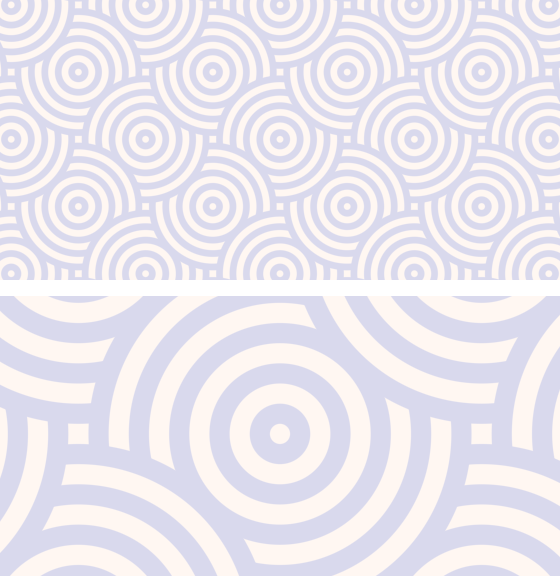
Top: the whole. Bottom: its middle third, enlarged.
Write a Shadertoy shader that draws this pattern.

```glsl
// Interlaced discs of concentric rings, woven over and under their diagonal neighbours.

const vec3 LAVENDER = vec3(0.85, 0.85, 0.93);
const vec3 CREAM = vec3(1.00, 0.97, 0.95);
const float LINE_WIDTH = 0.024;   // one ring, as a share of canvas height
const float CELL = 10.0;          // half the repeat, in line widths
const float DISC_RADIUS = 9.5;    // outer edge of the lavender rim, in line widths
const float RIM_CENTRE = 9.0;     // middle of the rim, in line widths
const vec2 CENTRE_SHIFT = vec2(0.0, 0.0025);
const float EDGE_PIXELS = 0.8;    // half width of the smoothed edge

// Cream coverage of rings that alternate every line width; cream at radius 0.
float creamRings(float radius, float soft) {
    float ringDistance = abs(mod(radius + 1.0, 2.0) - 1.0) - 0.5;
    return 1.0 - smoothstep(-soft, soft, ringDistance);
}

void mainImage(out vec4 fragColor, in vec2 fragCoord) {
    vec2 canvas = (fragCoord - 0.5 * iResolution.xy) / iResolution.y;
    vec2 p = (canvas - CENTRE_SHIFT) / LINE_WIDTH;
    float soft = EDGE_PIXELS / (iResolution.y * LINE_WIDTH);

    // Each cell has one disc centre on each of two opposite corners:
    // even lattice points and odd lattice points.
    vec2 cell = floor(p / CELL);
    vec2 parity = mod(cell, 2.0);
    vec2 local = p - cell * CELL;
    float evenRadius = length(local - parity * CELL);
    float oddRadius = length(local - (1.0 - parity) * CELL);

    // Neighbouring cells swap which disc lies on top.
    bool evenOnTop = parity.x != parity.y;
    float topRadius = evenOnTop ? evenRadius : oddRadius;
    float lowerRadius = evenOnTop ? oddRadius : evenRadius;

    // The upper disc keeps its solid rim; small cream gaps stay between discs.
    float upper = creamRings(min(topRadius, RIM_CENTRE), soft);
    float lower = creamRings(lowerRadius, soft);
    float outside = smoothstep(-soft, soft, topRadius - DISC_RADIUS);

    fragColor = vec4(mix(LAVENDER, CREAM, mix(upper, lower, outside)), 1.0);
}
```
